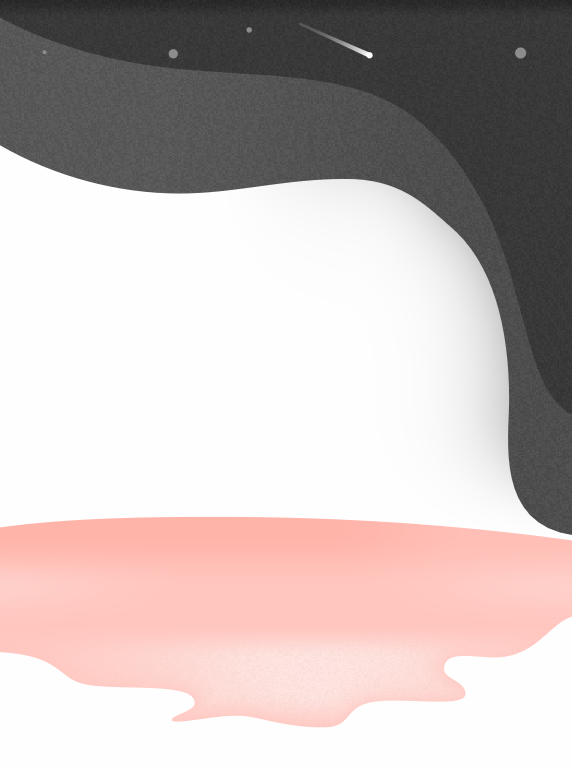
This background is drawn by a WebGL 1 fragment shader. Its source:

```glsl
precision highp float;
// A grainy night sky hangs in two flowing layers over a pale void,
// with a melting pink pool below. Each outline is a chain of cubic curves,
// giving a signed distance that drives the smooth edges and soft shading.

uniform vec2 u_resolution;

const float ASPECT = 0.746;
const float GRAIN_ROWS = 512.0;
const vec3 PAPER = vec3(0.997);
const vec3 ROSE = vec3(1.0, 0.705, 0.665);
const vec3 BLUSH = vec3(1.0, 0.775, 0.745);
const vec3 MILK = vec3(0.99, 0.89, 0.875);

// An outline running left to right; side is +1 above it and -1 below.
struct Edge { vec2 pen; float dist; float side; };

Edge startAt(vec2 pen) { return Edge(pen, 10.0, -1.0); }

float hash(vec2 cell) {
  return fract(sin(dot(cell, vec2(12.9898, 78.233))) * 43758.5453);
}

float segmentDistance(vec2 p, vec2 a, vec2 b) {
  vec2 ab = b - a;
  return length(p - a - ab * clamp(dot(p - a, ab) / dot(ab, ab), 0.0, 1.0));
}

// Extends the outline by a cubic curve, flipping side at each crossing below p.
void curveTo(inout Edge e, vec2 p, vec2 b, vec2 c, vec2 d) {
  vec2 a = e.pen;
  vec2 last = a;
  for (int i = 1; i <= 16; i++) {
    float t = float(i) / 16.0;
    float s = 1.0 - t;
    vec2 next = s*s*s*a + 3.0*s*s*t*b + 3.0*s*t*t*c + t*t*t*d;
    e.dist = min(e.dist, segmentDistance(p, last, next));
    if ((last.x <= p.x) != (next.x <= p.x)) {
      float y = mix(last.y, next.y, (p.x - last.x) / (next.x - last.x));
      if (y < p.y) e.side = -e.side;
    }
    last = next;
  }
  e.pen = d;
}

float nightEdge(vec2 p) {
  Edge e = startAt(vec2(-0.002, 0.978));
  curveTo(e, p, vec2(0.072, 0.938), vec2(0.163, 0.914), vec2(0.260, 0.908));
  curveTo(e, p, vec2(0.338, 0.902), vec2(0.410, 0.901), vec2(0.468, 0.883));
  curveTo(e, p, vec2(0.553, 0.860), vec2(0.609, 0.785), vec2(0.644, 0.705));
  curveTo(e, p, vec2(0.689, 0.597), vec2(0.689, 0.486), vec2(0.748, 0.459));
  return e.dist * e.side;
}

float duskEdge(vec2 p) {
  Edge e = startAt(vec2(-0.002, 0.812));
  curveTo(e, p, vec2(0.072, 0.769), vec2(0.156, 0.748), vec2(0.234, 0.748));
  curveTo(e, p, vec2(0.306, 0.748), vec2(0.371, 0.767), vec2(0.449, 0.767));
  curveTo(e, p, vec2(0.520, 0.768), vec2(0.553, 0.735), vec2(0.585, 0.707));
  curveTo(e, p, vec2(0.644, 0.659), vec2(0.664, 0.571), vec2(0.664, 0.480));
  curveTo(e, p, vec2(0.664, 0.428), vec2(0.645, 0.317), vec2(0.748, 0.303));
  return e.dist * e.side;
}

float poolTop(vec2 p) {
  Edge e = startAt(vec2(-0.002, 0.313));
  curveTo(e, p, vec2(0.091, 0.326), vec2(0.195, 0.327), vec2(0.286, 0.327));
  curveTo(e, p, vec2(0.442, 0.327), vec2(0.598, 0.317), vec2(0.748, 0.296));
  return e.dist * e.side;
}

float poolDrips(vec2 p) {
  Edge e = startAt(vec2(-0.002, 0.151));
  curveTo(e, p, vec2(0.081, 0.147), vec2(0.075, 0.116), vec2(0.111, 0.109));
  curveTo(e, p, vec2(0.150, 0.100), vec2(0.255, 0.113), vec2(0.254, 0.085));
  curveTo(e, p, vec2(0.254, 0.073), vec2(0.222, 0.069), vec2(0.224, 0.062));
  curveTo(e, p, vec2(0.229, 0.056), vec2(0.280, 0.069), vec2(0.312, 0.068));
  curveTo(e, p, vec2(0.335, 0.068), vec2(0.373, 0.052), vec2(0.423, 0.053));
  curveTo(e, p, vec2(0.462, 0.053), vec2(0.446, 0.083), vec2(0.494, 0.087));
  curveTo(e, p, vec2(0.533, 0.091), vec2(0.609, 0.078), vec2(0.607, 0.097));
  curveTo(e, p, vec2(0.607, 0.113), vec2(0.579, 0.116), vec2(0.579, 0.129));
  curveTo(e, p, vec2(0.580, 0.155), vec2(0.618, 0.143), vec2(0.650, 0.144));
  curveTo(e, p, vec2(0.702, 0.147), vec2(0.718, 0.191), vec2(0.749, 0.198));
  return e.dist * e.side;
}

float cover(float d, float px) { return clamp(d / px + 0.5, 0.0, 1.0); }

float star(vec2 p, vec2 at, float r, float px) { return cover(r - length(p - at), px); }

vec3 poolColor(vec2 p, float rimDist, float grain) {
  float deep = smoothstep(0.235, 0.305, p.y) * (1.0 - 0.6 * smoothstep(0.42, 0.62, p.x));
  vec3 color = mix(BLUSH, ROSE, deep);
  float sheen = exp(-pow((p.y - 0.235) / 0.03, 2.0)) * smoothstep(0.1, 0.4, abs(p.x - 0.36));
  color = mix(color, MILK, 0.35 * sheen);
  float glow = (1.0 - smoothstep(0.14, 0.19, p.y)) * exp(-pow((p.x - 0.42) / 0.29, 2.0));
  glow *= (1.0 - 0.6 * exp(-rimDist / 0.016)) * smoothstep(0.02, 0.10, p.y);
  return mix(color, MILK, glow) + grain * 0.03 * glow;
}

void main() {
  vec2 p = gl_FragCoord.xy / u_resolution * vec2(ASPECT, 1.0);
  float px = 1.0 / u_resolution.y;
  float grain = hash(floor(p * GRAIN_ROWS)) - 0.5;
  float dusk = duskEdge(p);
  float night = nightEdge(p);
  float drips = poolDrips(p);

  // Pale void, shaded beneath the overhang
  float shade = mix(0.08, 0.19, smoothstep(0.45, 0.64, p.x)) * exp(-abs(dusk) / 0.05);
  shade *= smoothstep(0.27, 0.48, p.x) * smoothstep(0.29, 0.48, p.y);
  vec3 color = PAPER - shade;

  // Pink pool
  float pool = min(drips, -poolTop(p));
  color = mix(color, poolColor(p, abs(drips), grain), cover(pool, px));

  // Two sky layers
  float duskTone = mix(0.345, 0.305, smoothstep(0.2, 0.6, p.x)) + 0.05 * grain;
  float nightTone = 0.222 - 0.06 * smoothstep(0.975, 1.0, p.y) + 0.04 * grain;
  color = mix(color, vec3(duskTone), cover(dusk, px));
  color = mix(color, vec3(nightTone), cover(night, px));

  // Stars
  float stars = star(p, vec2(0.058, 0.932), 0.0026, px) + star(p, vec2(0.226, 0.930), 0.006, px)
    + star(p, vec2(0.325, 0.961), 0.0035, px) + star(p, vec2(0.679, 0.931), 0.0072, px);
  color = mix(color, vec3(0.55), stars);

  // Shooting star with a tapering tail
  vec2 tail = vec2(0.391, 0.969), head = vec2(0.482, 0.928);
  float along = clamp(dot(p - tail, head - tail) / dot(head - tail, head - tail), 0.0, 1.0);
  float streak = cover(mix(0.0015, 0.0032, along) - segmentDistance(p, tail, head), px);
  color = mix(color, vec3(1.0), streak * mix(0.15, 1.0, along * along));
  color = mix(color, vec3(1.0), star(p, head, 0.004, px));

  gl_FragColor = vec4(color, 1.0);
}
```
